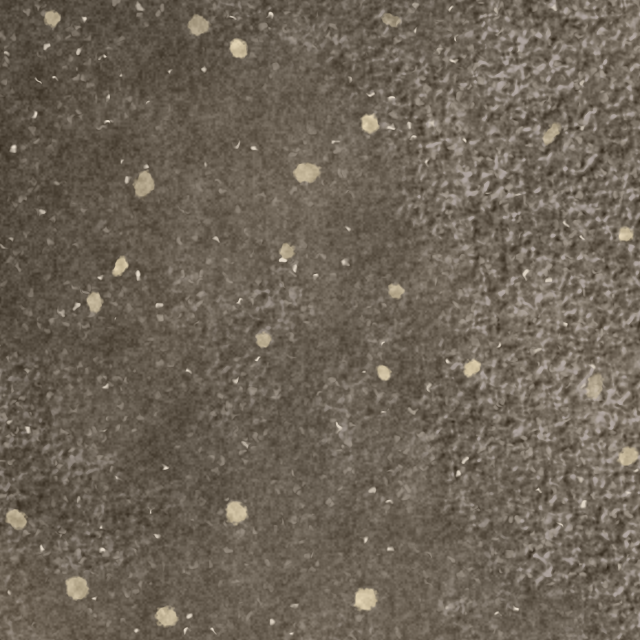
Write a three.js fragment shader that draws this texture.

```glsl
// Worn brown-grey ground: a smooth, faintly streaked field that turns into
// crumbly grit on the right, strewn with pale chips and tiny glints.
// Layered value noise gives tone and relief; cellular scatter places the chips.
varying vec2 vUv;

const vec3 SOIL = vec3(0.410, 0.372, 0.322);
const vec3 GRAIN = vec3(0.65, 0.61, 0.56);
const vec3 LILAC_DUST = vec3(0.71, 0.67, 0.66);
const vec3 CREAM = vec3(0.86, 0.80, 0.67);
const vec3 GLINT = vec3(0.92, 0.88, 0.82);

float hash(vec2 c) {
  vec3 q = fract(c.xyx * 0.1031);
  q += dot(q, q.yzx + 33.33);
  return fract((q.x + q.y) * q.z);
}

float noise(vec2 p) {
  vec2 i = floor(p), f = fract(p);
  f = f * f * (3.0 - 2.0 * f);
  float low = mix(hash(i), hash(i + vec2(1.0, 0.0)), f.x);
  float high = mix(hash(i + vec2(0.0, 1.0)), hash(i + 1.0), f.x);
  return mix(low, high, f.y);
}

float layeredNoise(vec2 p) {
  float sum = 0.0, weight = 0.533;
  for (int k = 0; k < 4; k++) {
    sum += weight * noise(p);
    p = mat2(1.6, 1.2, -1.2, 1.6) * p + 17.3;
    weight *= 0.5;
  }
  return sum;
}

// Height of the crumbly grit, turned off the axes, with uneven lumps
float gritHeight(vec2 p) {
  vec2 bend = vec2(noise(p * 60.0), noise(p * 60.0 + 31.7)) - 0.5;
  p = mat2(0.8, 0.6, -0.6, 0.8) * (p + 0.007 * bend);
  return 0.6 * noise(p * 92.0) + 0.4 * noise(p * 175.0 + 9.1);
}

// Slope lit from the upper left
float litSlope(vec2 p, float reach) {
  vec2 toShade = reach * vec2(0.7, -0.7);
  return gritHeight(p + toShade) - gritHeight(p - toShade);
}

// Rotated ellipses, at most one per cell; radius and blur in canvas units
float scatter(vec2 p, float cells, float chance, float radius, float blur, float seed) {
  vec2 home = floor(p * cells);
  float cover = 0.0;
  for (int j = -1; j <= 1; j++) {
    for (int i = -1; i <= 1; i++) {
      vec2 cell = home + vec2(float(i), float(j));
      vec2 key = cell + seed;
      vec2 jitter = vec2(hash(key + 11.3), hash(key + 47.9));
      vec2 d = p - (cell + 0.1 + 0.8 * jitter) / cells;
      float angle = 6.283 * hash(key + 71.1);
      float stretch = mix(1.0, 1.5, pow(hash(key + 5.7), 3.0));
      d = mat2(cos(angle), sin(angle), -sin(angle), cos(angle)) * d;
      float size = radius * mix(0.65, 1.15, hash(key + 23.9));
      float edge = length(d * vec2(1.0 / stretch, stretch * 0.9)) - size;
      float strength = mix(0.4, 1.0, sqrt(hash(key + 89.3)));
      float present = step(hash(key), chance);
      cover = max(cover, present * strength * (1.0 - smoothstep(-blur, blur, edge)));
    }
  }
  return cover;
}

// Share of crumbly ground: a slanting right-hand field and small worn patches
float roughness(vec2 p) {
  float wander = layeredNoise(p * 7.0 + 3.0) - 0.5;
  float border = 0.54 + 0.33 * (1.0 - p.y);
  float field = smoothstep(-0.14, 0.15, p.x - border + 0.6 * wander);
  float patches = smoothstep(0.54, 0.76, layeredNoise(p * 5.0 + 41.0));
  float leftRim = (1.0 - smoothstep(0.0, 0.08, p.x)) * (1.0 - smoothstep(0.3, 0.45, p.y));
  return max(field, max(0.5 * patches, 0.5 * leftRim));
}

void main() {
  vec2 p = vUv;
  float rough = roughness(p);

  // Broad shading, upright streaks and fine mottling
  float broad = layeredNoise(p * 3.0 + 8.0) - 0.5;
  float clumps = layeredNoise(p * 17.0 + 27.0) - 0.5;
  float streaks = noise(p * vec2(95.0, 16.0)) - 0.5;
  float mottle = noise(p * 150.0 + 5.0) + noise(p * 290.0) - 1.0;
  float tone = 0.13 * broad + 0.09 * clumps + 0.04 * streaks + 0.085 * mottle;
  tone -= 0.04 * (1.0 - smoothstep(0.0, 0.5, p.x));
  vec3 color = SOIL + tone + vec3(0.012, 0.0, -0.012) * broad;

  // Relief of the grit, with dusty lit crumbs
  float slope = litSlope(p, 0.0034);
  float height = gritHeight(p) - 0.5;
  color += mix(0.06, 0.30, rough) * slope + mix(0.05, 0.24, rough) * height;
  color += 0.03 * rough;
  float dust = smoothstep(0.10, 0.42, 0.7 * slope + 0.8 * height + 0.3 * clumps);
  color = mix(color, LILAC_DUST, 0.75 * rough * dust);

  // Loose grains gathered in clumps, and bright glints, all ragged and soft
  vec2 ragged = vec2(noise(p * 130.0), noise(p * 130.0 + 63.0)) - 0.5;
  vec2 bent = p + 0.009 * ragged;
  float gathered = smoothstep(-0.22, 0.16, clumps + 0.25 * rough);
  float grains = scatter(bent, 62.0, 0.38, 0.0040, 0.0026, 3.0);
  color = mix(color, GRAIN, grains * gathered * mix(0.7, 0.85, rough));
  float glints = scatter(bent, 29.0, 0.15, 0.0035, 0.0024, 140.0);
  color = mix(color, GLINT, 0.95 * glints);

  // Pale round chips with worn faces
  vec2 frayed = ragged + 0.6 * (vec2(noise(p * 260.0), noise(p * 260.0 + 7.0)) - 0.5);
  float chips = scatter(p + 0.005 * frayed, 6.0, 0.5, 0.0150, 0.0028, 260.0);
  vec3 chipColor = CREAM + 0.14 * (noise(p * 100.0 + 19.0) - 0.5) + 0.05 * mottle;
  color = mix(color, chipColor, 0.95 * chips);

  gl_FragColor = vec4(clamp(color, 0.0, 1.0), 1.0);
}
```
